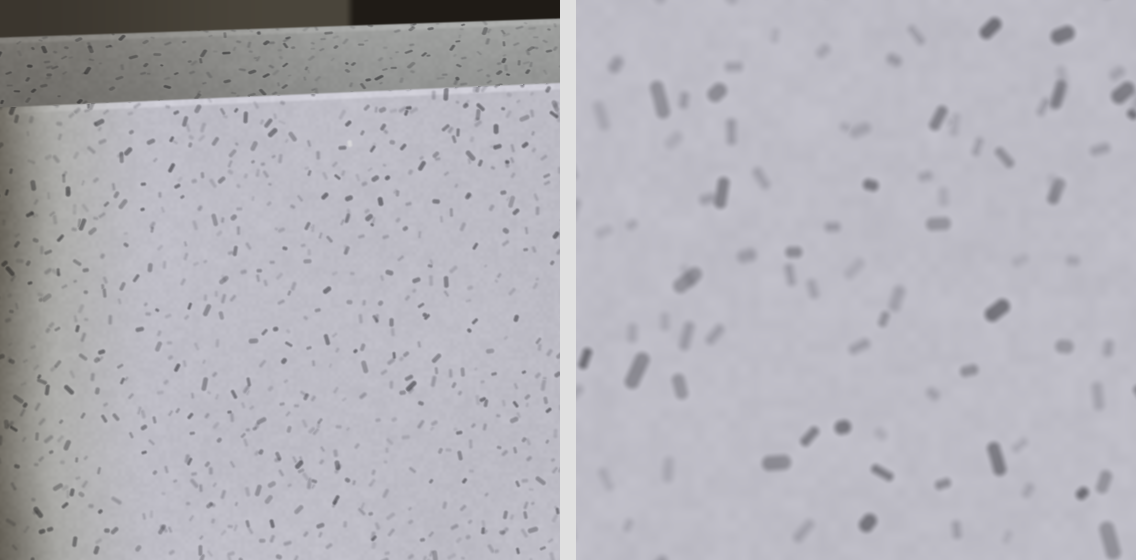
Left, the full canvas; right, a detail of the centre.
Write a Shadertoy shader that draws this texture.

```glsl
// A pale speckled quartz worktop with a shaded upstand and a dark wall behind it.
// Soft colour gradients build the three bands; jittered grids scatter small
// rounded chips, thinned by noise so that they gather in loose clusters.

vec3 hash3(vec2 p) {
    vec3 q = fract(p.xyx * vec3(0.1031, 0.1030, 0.0973));
    q += dot(q, q.yxz + 33.33);
    return fract((q.xxy + q.yzz) * q.zyx);
}

float valueNoise(vec2 p) {
    vec2 cell = floor(p), f = fract(p);
    f = f * f * (3.0 - 2.0 * f);
    float low = mix(hash3(cell).x, hash3(cell + vec2(1, 0)).x, f.x);
    float high = mix(hash3(cell + vec2(0, 1)).x, hash3(cell + vec2(1, 1)).x, f.x);
    return mix(low, high, f.y);
}

float capsule(vec2 p, vec2 dir, float halfLength, float radius) {
    float along = clamp(dot(p, dir), -halfLength, halfLength);
    return length(p - dir * along) - radius;
}

// Coverage of scattered chips; radius and blur are in canvas units.
float chips(vec2 p, float cells, float density, float radius, float blur, float tilt, float seed) {
    vec2 home = floor(p * cells);
    float cover = 0.0;
    for (int y = -1; y <= 1; y++) {
        for (int x = -1; x <= 1; x++) {
            vec2 cell = home + vec2(x, y);
            vec3 place = hash3(cell + seed);
            vec3 form = hash3(cell + seed + 71.7);
            vec2 center = (cell + place.xy) / cells;
            float cluster = 0.35 + 1.3 * valueNoise(center * 8.0 + seed);
            if (place.z > density * cluster) continue;
            float angle = tilt + (form.x + form.y - 1.0) * 1.9;
            float size = radius * mix(0.65, 1.2, form.z);
            float stretch = size * mix(0.2, 1.9, form.y);
            float d = capsule(p - center, vec2(cos(angle), sin(angle)), stretch, size);
            float strength = mix(0.45, 1.0, fract(form.x * 7.0 + form.z));
            cover = max(cover, strength * smoothstep(blur, -blur, d));
        }
    }
    return cover;
}

vec3 wallColor(vec2 uv) {
    vec3 brown = mix(vec3(0.23, 0.21, 0.18), vec3(0.29, 0.27, 0.23), smoothstep(0.0, 0.5, uv.x));
    vec3 nearBlack = vec3(0.12, 0.105, 0.085);
    return mix(brown, nearBlack, smoothstep(0.615, 0.635, uv.x));
}

vec3 upstandColor(vec2 uv, float height) {
    vec3 shaded = vec3(0.43, 0.42, 0.40);
    vec3 lit = vec3(0.59, 0.595, 0.59);
    vec3 color = mix(shaded, lit, smoothstep(-0.1, 0.75, uv.x));
    return color * mix(0.97, 1.06, height);
}

vec3 worktopColor(vec2 uv) {
    vec3 shadow = vec3(0.36, 0.34, 0.30);
    vec3 warmGrey = vec3(0.665, 0.665, 0.65);
    vec3 coolGrey = vec3(0.742, 0.738, 0.775);
    float x = uv.x + 0.02 * (valueNoise(uv * vec2(2.0, 5.0)) - 0.5);
    vec3 color = mix(shadow, warmGrey, smoothstep(-0.05, 0.12, x));
    color = mix(color, coolGrey, smoothstep(0.05, 0.30, x));
    return color + 0.018 * (valueNoise(uv * 5.0) - 0.5);
}

void mainImage(out vec4 fragColor, in vec2 fragCoord) {
    vec2 uv = fragCoord / iResolution.xy;
    float edgeBlur = 0.0025;

    // Slanted boundaries of the upstand
    float backEdge = 0.933 + 0.034 * uv.x;
    float frontEdge = 0.808 + 0.044 * uv.x;
    float height = clamp((uv.y - frontEdge) / (backEdge - frontEdge), 0.0, 1.0);
    float onUpstand = smoothstep(-edgeBlur, edgeBlur, uv.y - frontEdge);
    float onWall = smoothstep(-edgeBlur, edgeBlur, uv.y - backEdge);

    // Base stone with light caught along both edges
    vec3 stone = mix(worktopColor(uv), upstandColor(uv, height), onUpstand);
    float rim = smoothstep(0.009, 0.002, abs(uv.y - frontEdge + 0.006));
    stone += 0.07 * rim * smoothstep(-0.1, 0.3, uv.x);
    stone += 0.05 * smoothstep(0.008, 0.001, abs(uv.y - backEdge + 0.006));

    // Chips lie flatter and smaller on the foreshortened upstand
    vec2 chipSpace = mix(uv, uv * vec2(1.15, 1.6), step(frontEdge, uv.y));
    float tilt = mix(1.0, 0.5, onUpstand);
    float dark = chips(chipSpace, 25.0, 0.52, 0.0037, 0.0026, tilt, 13.0);
    float faint = chips(chipSpace, 34.0, 0.48, 0.0030, 0.0032, tilt, 47.0);
    float halo = chips(chipSpace, 25.0, 0.52, 0.0055, 0.0055, tilt, 13.0);
    float white = chips(uv, 7.0, 0.05, 0.0050, 0.0030, 1.4, 91.0);

    stone += 0.018 * halo;
    stone *= 1.0 - faint * vec3(0.19, 0.19, 0.18);
    stone *= 1.0 - dark * vec3(0.43, 0.43, 0.42);
    stone = mix(stone, vec3(0.93, 0.93, 0.91), white * (1.0 - onUpstand));

    // Fine soft grain over the stone, then the wall behind it
    stone += 0.022 * (valueNoise(uv * 150.0) - 0.5) + 0.016 * (valueNoise(uv * 60.0) - 0.5);
    vec3 color = mix(stone, wallColor(uv), onWall);
    fragColor = vec4(clamp(color, 0.0, 1.0), 1.0);
}
```
